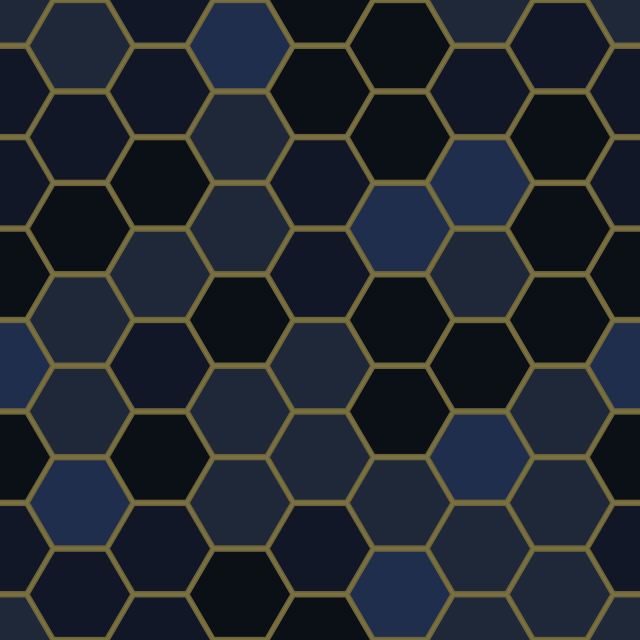
This pattern is drawn by a Shadertoy shader. Its source:

```glsl
#define COLS 8
#define ROWS 7
#define FLAT_WIDTH 0.0100
#define SLANT_WIDTH 0.0090
#define SEED 23u
#define INK vec3(0.043, 0.062, 0.085)
#define NAVY vec3(0.065, 0.092, 0.152)
#define SLATE vec3(0.120, 0.155, 0.225)
#define BLUE vec3(0.120, 0.180, 0.300)
#define GOLD_CORE vec3(0.480, 0.445, 0.240)
#define GOLD_RIM vec3(0.430, 0.395, 0.240)

uint hash(uint n) {
    n = n * 747796405u + 2891336453u;
    n = ((n >> ((n >> 28u) + 4u)) ^ n) * 277803737u;
    return (n >> 22u) ^ n;
}

// Position of a cell when all cells are sorted by hash: fixes each colour's share
int shuffledRank(int cell) {
    uint key = hash(uint(cell) + SEED * 101u);
    int rank = 0;
    for (int i = 0; i < COLS * ROWS; i++)
        if (hash(uint(i) + SEED * 101u) < key) rank++;
    return rank;
}

vec3 cellColor(int cell) {
    int rank = shuffledRank(cell);
    return rank < 17 ? INK : rank < 31 ? NAVY : rank < 49 ? SLATE : BLUE;
}

// Canvas distances to the flat and slanted sides, positive inside the hexagon
vec2 sideDistances(vec2 offset) {
    vec2 d = abs(offset);
    vec2 slope = vec2(0.75, 0.5);
    float slantScale = length(slope * vec2(COLS, ROWS));
    return vec2((0.5 - d.y) / float(ROWS), (0.5 - dot(d, slope)) / slantScale);
}

void mainImage(out vec4 fragColor, in vec2 fragCoord) {
    vec2 grid = fragCoord / iResolution.xy * vec2(COLS, ROWS);
    float pixel = 1.0 / min(iResolution.x, iResolution.y);

    // Find the enclosing hexagon among the two neighbouring columns
    vec2 sides = vec2(-1.0);
    int cell = 0;
    for (int i = 0; i < 2; i++) {
        int col = int(floor(grid.x)) + i;
        float shift = 0.5 * float(col % 2);
        float row = floor(grid.y - shift + 0.5);
        vec2 candidate = sideDistances(grid - vec2(float(col), row + shift));
        if (min(candidate.x, candidate.y) > min(sides.x, sides.y)) {
            sides = candidate;
            cell = (col % COLS) * ROWS + (int(row) + ROWS) % ROWS;
        }
    }

    // Gold seams with a slightly darker rim
    vec2 halfWidth = 0.5 * vec2(FLAT_WIDTH, SLANT_WIDTH);
    vec2 inset = sides - halfWidth;
    float edge = min(inset.x, inset.y);
    float seam = 1.0 - smoothstep(-0.6 * pixel, 0.6 * pixel, edge);
    float rim = smoothstep(-0.5 * pixel, 0.5 * pixel, edge + 0.25 * FLAT_WIDTH);
    vec3 gold = mix(GOLD_CORE, GOLD_RIM, rim);

    fragColor = vec4(mix(cellColor(cell), gold, seam), 1.0);
}
```
